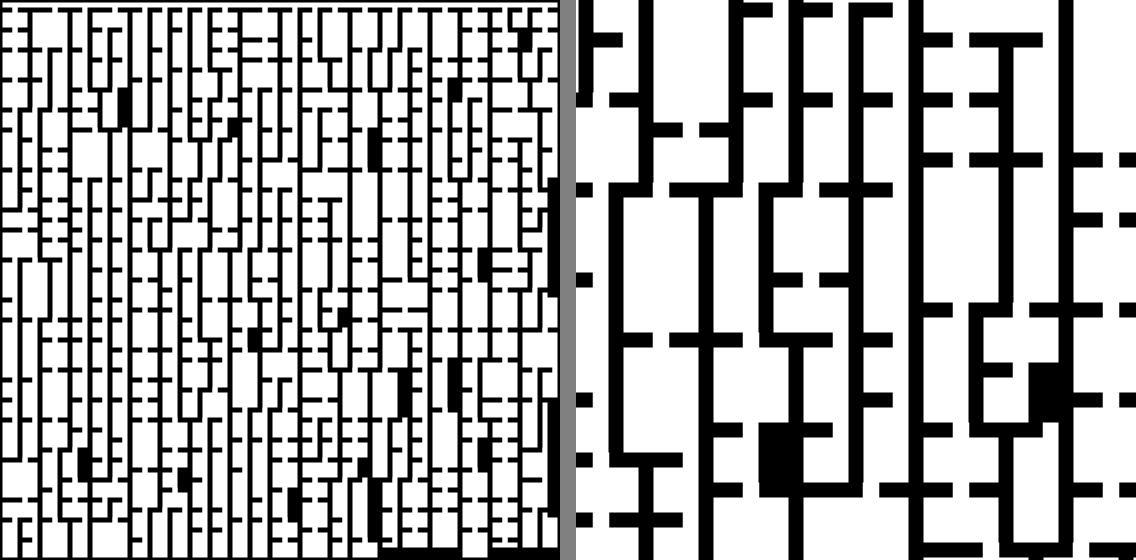
Left, the full canvas; right, a detail of the centre.
Reproduce this pattern procedurally as a WebGL 2 fragment shader.

```glsl
#version 300 es
precision highp float;

uniform vec2 u_resolution;
out vec4 fragColor;

#define GRID 56.0         // cells across the canvas
#define WALL 0.5          // wall thickness in cells
#define DOOR 0.55         // door width in cells
#define MIN_SIDE 2.0      // smallest room side in cells
#define MIN_AREA 6.0      // rooms up to this area are never divided
#define MAX_AREA 24.0     // rooms above this area are always divided
#define SOLID_CHANCE 0.08 // share of rooms with a filled column
#define SAMPLES 4         // antialiasing samples per axis

const vec3 WALL_COLOR = vec3(0.0);
const vec3 FLOOR_COLOR = vec3(1.0);

float hash(vec4 room, float salt) {
    float n = dot(room, vec4(12.99, 78.23, 37.72, 53.11)) + salt * 19.19;
    return fract(sin(n) * 43758.545);
}

// Random recursive division; returns the room (low corner, high corner) around p.
vec4 findRoom(vec2 p) {
    float ceilingRow = GRID - 1.0;
    if (p.y >= ceilingRow) return vec4(0.0, ceilingRow, GRID, GRID);

    vec4 room = vec4(0.0, 0.0, GRID, ceilingRow);
    for (int i = 0; i < 20; i++) {
        vec2 size = room.zw - room.xy;
        bvec2 canCut = greaterThanEqual(size, vec2(2.0 * MIN_SIDE));
        float roll = hash(room, 1.0);
        float areaLimit = mix(MIN_AREA, MAX_AREA, roll * roll);
        bool smallEnough = size.x < 6.5 && size.y < 7.5 && size.x * size.y <= areaLimit;
        if (smallEnough || !any(canCut)) break;

        // Large regions favour upright cuts, which leaves long vertical walls.
        float uprightBias = 1.0 + min(size.y / 20.0, 1.5);
        bool wide = size.x * uprightBias > size.y * (0.5 + hash(room, 2.0));
        int axis = canCut.x && (wide || !canCut.y) ? 0 : 1;

        float side = size[axis];
        float offset = floor(side * mix(0.3, 0.7, hash(room, 3.0)) + 0.5);
        float cut = room[axis] + clamp(offset, MIN_SIDE, side - MIN_SIDE);
        if (p[axis] < cut) room[axis + 2] = cut;
        else room[axis] = cut;
    }
    return room;
}

// Filled stretches along the right and bottom borders.
bool isFilledBorder(vec2 p) {
    bool rightBlock = p.x >= GRID - 1.0 && p.y < 48.0 && mod(p.y - 4.0, 22.0) < 12.0;
    bool bottomBlock = p.y < 1.0 && p.x >= 38.0 && mod(p.x - 38.0, 11.0) < 8.0;
    return rightBlock || bottomBlock;
}

// Each room owns its left wall and its top wall with one door.
bool isWall(vec2 cell) {
    vec2 p = cell + vec2(0.5, -0.5) * WALL;
    if (p.x >= GRID || p.y < 0.0 || isFilledBorder(p)) return true;

    vec4 room = findRoom(p);
    float width = room.z - room.x;
    if (width > 2.5 && room.w < GRID && hash(room, 4.0) < SOLID_CHANCE) {
        width -= 1.0;
        if (p.x >= room.x + width) return true;
    }

    float doorCenter = room.x + floor(width * 0.5) + 0.5 + WALL * 0.5;
    bool door = abs(p.x - doorCenter) < DOOR * 0.5 && room.w < GRID;
    bool leftWall = p.x - room.x < WALL;
    bool topWall = room.w - p.y < WALL;
    return leftWall || (topWall && !door);
}

void main() {
    // Average sub-pixel samples for smooth edges.
    float coverage = 0.0;
    vec2 corner = gl_FragCoord.xy - 0.5;
    for (int y = 0; y < SAMPLES; y++) {
        for (int x = 0; x < SAMPLES; x++) {
            vec2 jitter = (vec2(x, y) + 0.5) / float(SAMPLES);
            vec2 cell = (corner + jitter) / u_resolution * GRID;
            coverage += isWall(cell) ? 1.0 : 0.0;
        }
    }
    coverage /= float(SAMPLES * SAMPLES);
    fragColor = vec4(mix(FLOOR_COLOR, WALL_COLOR, coverage), 1.0);
}
```
